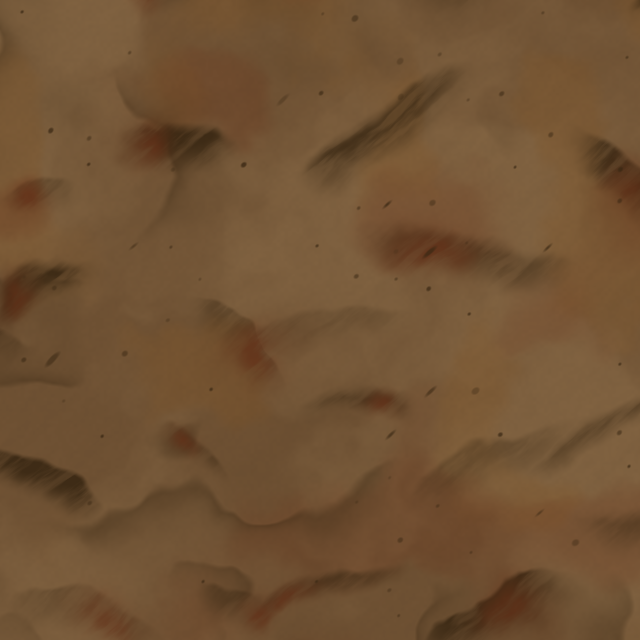
Give the GLSL for this texture, as a WebGL 2 fragment shader.

```glsl
#version 300 es
precision highp float;

#define STROKE_GRID 4.6
#define STROKE_CHANCE 0.78
#define STROKE_OPACITY 0.92
#define RUST_CHANCE 0.45
#define FOLD_DEPTH 0.60
#define SPECK_GRID 17.0
#define SPECK_CHANCE 0.22
#define LIGHT_CLAY vec3(0.495, 0.378, 0.248)
#define DARK_CLAY vec3(0.430, 0.315, 0.198)
#define UMBER vec3(0.225, 0.155, 0.075)
#define RUST vec3(0.400, 0.185, 0.090)
#define OCHRE vec3(0.490, 0.325, 0.150)

uniform vec2 u_resolution;
out vec4 fragColor;

// Integer hash giving two values in 0..1
vec2 hash2(vec2 cell, float seed) {
  uvec3 v = uvec3(ivec3(vec3(cell, seed)) + 4096);
  v = v * 1664525u + 1013904223u;
  v.x += v.y * v.z; v.y += v.z * v.x; v.z += v.x * v.y;
  v ^= v >> 16u;
  v.x += v.y * v.z; v.y += v.z * v.x;
  return vec2(v.xy >> 8u) / 16777216.0;
}

float noise(vec2 p, float seed) {
  vec2 i = floor(p), f = fract(p);
  f = f * f * f * (f * (f * 6.0 - 15.0) + 10.0);
  float low = mix(hash2(i, seed).x, hash2(i + vec2(1, 0), seed).x, f.x);
  float high = mix(hash2(i + vec2(0, 1), seed).x, hash2(i + 1.0, seed).x, f.x);
  return mix(low, high, f.y);
}

float fbm(vec2 p, float seed) {
  float sum = 0.0, gain = 0.53;
  for (int i = 0; i < 4; i++) {
    sum += gain * noise(p, seed + float(i));
    p = mat2(1.6, 1.2, -1.2, 1.6) * p;
    gain *= 0.5;
  }
  return sum;
}

vec2 rotate(vec2 p, float angle) {
  float c = cos(angle), s = sin(angle);
  return vec2(c * p.x + s * p.y, c * p.y - s * p.x);
}

// Bent smears, crisp above and fading below: x = umber, y = rust
vec2 strokes(vec2 p, float streak) {
  vec2 paint = vec2(0.0), home = floor(p);
  for (int j = -1; j <= 1; j++)
  for (int i = -1; i <= 1; i++) {
    vec2 cell = home + vec2(i, j);
    vec2 place = hash2(cell, 11.0), form = hash2(cell, 12.0);
    vec2 kind = hash2(cell, 13.0), tone = hash2(cell, 14.0);
    float angle = kind.x < 0.55 ? mix(0.1, 0.85, form.x) : mix(-0.75, 0.1, form.x);
    float len = mix(0.28, 0.85, form.y);
    float thick = mix(0.05, 0.14, tone.x);
    vec2 q = rotate(p - cell - 0.2 - 0.6 * place, angle);
    q.y += (kind.y - 0.4) * 0.7 * q.x * q.x / len;
    float along = q.x / len;
    float rim = thick * (1.0 - along * along);
    float soft = mix(0.02, 0.07, place.y);
    float body = smoothstep(rim + soft, rim - soft, q.y)
               * smoothstep(-2.4 * thick, 0.3 * thick, q.y)
               * smoothstep(1.0, 0.45, abs(along));
    float present = step(hash2(cell, 15.0).x, STROKE_CHANCE);
    float strength = mix(0.25, 1.0, tone.y) * present;
    paint.x = max(paint.x, body * strength * mix(0.55, 1.1, streak));
    // Rust patch riding on part of the smear
    vec2 r = (q - vec2((place.x - 0.5) * len, -0.3 * thick)) / vec2(0.42 * len, 1.7 * thick);
    float rusty = step(hash2(cell, 16.0).x, RUST_CHANCE) * present;
    paint.y = max(paint.y, rusty * exp(-1.8 * dot(r, r)) * mix(0.6, 1.1, streak));
  }
  return clamp(paint, 0.0, 1.0);
}

// Soft folds: contours of a warped field, shaded on one side
float folds(vec2 p) {
  float t = fract(fbm(p * 2.3, 31.0) * 4.0);
  float shade = smoothstep(0.0, 0.09, t) * exp(-4.5 * t);
  return shade * smoothstep(0.36, 0.64, noise(p * 4.0, 37.0));
}

// Tiny grains, some drawn out into slanted ticks
float specks(vec2 p) {
  vec2 cell = floor(p), pick = hash2(cell, 51.0), form = hash2(cell, 52.0);
  vec2 q = rotate(fract(p) - 0.3 - 0.4 * hash2(cell, 53.0), 0.75);
  q.x /= form.y > 0.85 ? 3.5 : 1.3;
  float radius = mix(0.03, 0.085, form.x * form.x);
  return step(pick.x, SPECK_CHANCE) * mix(0.25, 0.8, pick.y)
       * smoothstep(radius + 0.03, radius - 0.03, length(q));
}

void main() {
  vec2 uv = gl_FragCoord.xy / min(u_resolution.x, u_resolution.y);
  vec2 warp = vec2(fbm(uv * 7.0, 61.0), fbm(uv * 7.0, 71.0)) - 0.5;
  vec2 slant = rotate(uv + 0.02 * warp, 0.72);
  float streak = fbm(slant * vec2(14.0, 75.0), 81.0);

  // Clay ground with broad tone drift and ochre stains
  float drift = fbm(uv * 3.0 + warp, 91.0);
  vec3 color = mix(DARK_CLAY, LIGHT_CLAY, smoothstep(0.25, 0.7, drift));
  float stain = smoothstep(0.55, 0.85, noise(uv * vec2(8.0, 5.0) + warp, 101.0));
  color = mix(color, OCHRE, 0.3 * stain);
  float blush = smoothstep(0.6, 0.9, noise(uv * 6.0 + warp, 105.0));
  color = mix(color, RUST, 0.25 * blush);

  // Folds, smears and grains
  color = mix(color, UMBER, FOLD_DEPTH * folds(uv + 0.05 * warp) * mix(0.7, 1.1, streak));
  vec2 paint = strokes((uv + 0.07 * warp) * STROKE_GRID, smoothstep(0.25, 0.7, streak));
  color = mix(color, UMBER, STROKE_OPACITY * paint.x);
  color = mix(color, RUST, 0.65 * paint.y);
  color = mix(color, UMBER, specks((uv + 0.01 * warp) * SPECK_GRID));

  // Faint surface tooth
  color *= 1.0 + 0.03 * (streak - 0.5) + 0.02 * (noise(uv * 170.0, 111.0) - 0.5);
  fragColor = vec4(color, 1.0);
}
```
